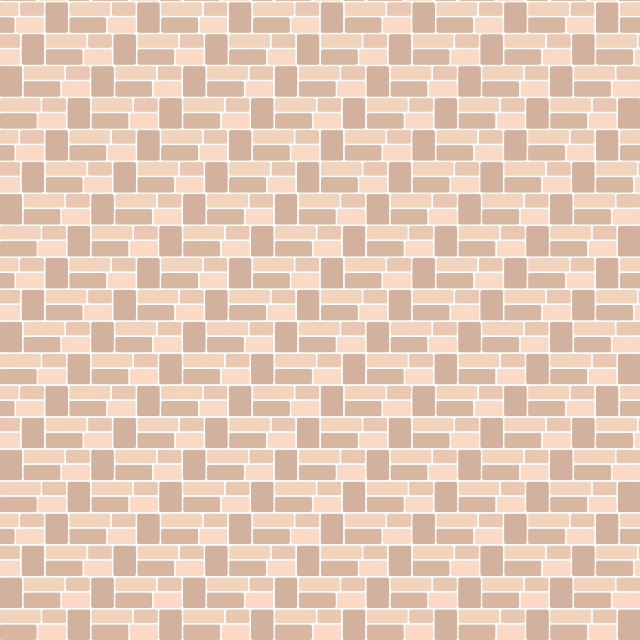
A three.js fragment shader for this pattern:

```glsl
// Pastel brick paving: one tall brick and four flat ones per cell, stepping sideways row by row.
varying vec2 vUv;

// Signed distance to a rounded brick lying between two corners
float brickDistance(vec2 p, vec2 low, vec2 high, float radius) {
  vec2 q = abs(p - 0.5 * (low + high)) - 0.5 * (high - low) + radius;
  return length(max(q, 0.0)) + min(max(q.x, q.y), 0.0) - radius;
}

void main() {
  // The canvas is 768 units wide, with rows counted downwards
  vec2 p = vec2(vUv.x, 1.0 - vUv.y) * 768.0;
  vec2 cell = vec2(110.1, 38.35);
  p.y -= 1.9;
  float row = floor(p.y / cell.y);

  // Each row steps a quarter cell left, odd rows slightly further
  p.x -= 53.6 - 27.525 * row - mod(row, 2.0);
  p = mod(p, cell);

  // Pick the brick between the joints around this point
  vec2 low = vec2(0.0);
  vec2 high = vec2(28.8, cell.y);
  vec3 brick = vec3(0.824, 0.699, 0.620);
  if (p.x > 28.8) {
    bool upper = p.y < 18.0;
    float split = upper ? 79.7 : 74.9;
    bool left = p.x < split;
    low = vec2(left ? 28.8 : split, upper ? 0.0 : 18.0);
    high = vec2(left ? split : cell.x, upper ? 18.0 : cell.y);
    vec3 upperColor = left ? vec3(0.943, 0.831, 0.747) : vec3(0.910, 0.785, 0.702);
    vec3 lowerColor = left ? vec3(0.843, 0.719, 0.635) : vec3(0.981, 0.852, 0.777);
    brick = upper ? upperColor : lowerColor;
  }

  // Grout shows outside the rounded, inset brick
  float d = brickDistance(p, low + 0.95, high - 0.95, 2.4);
  float edge = 0.5 * 768.0 * fwidth(vUv.x);
  vec3 grout = vec3(0.995, 0.988, 0.984);
  gl_FragColor = vec4(mix(brick, grout, smoothstep(-edge, edge, d)), 1.0);
}
```
